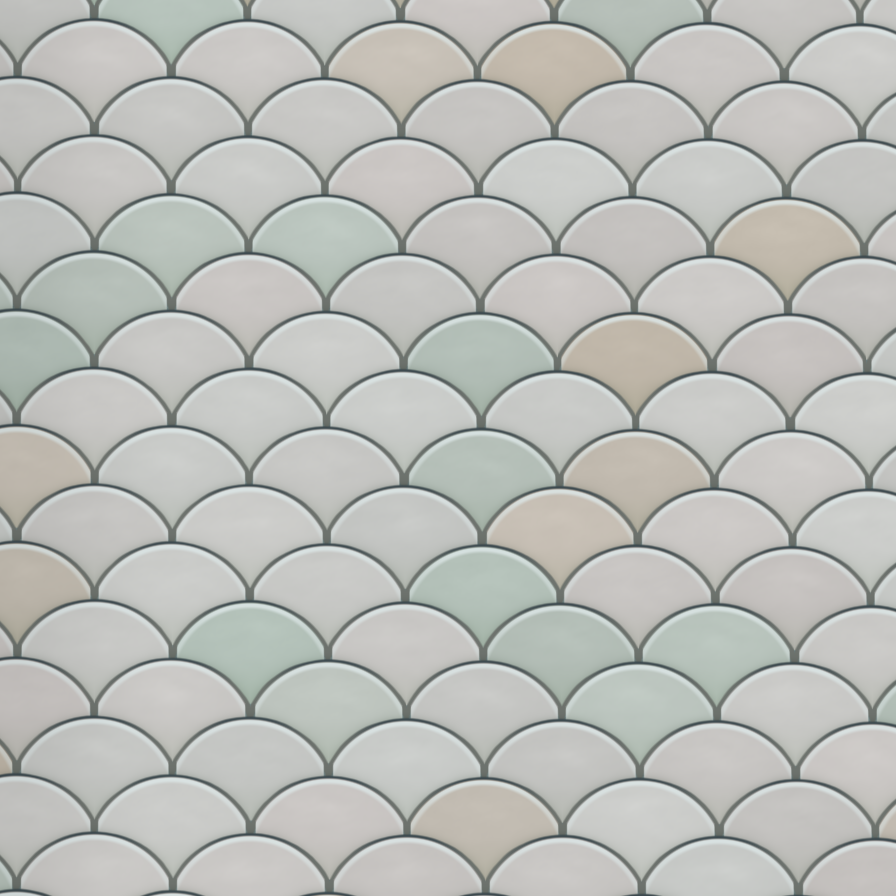
Reproduce this pattern procedurally as a three.js fragment shader.

```glsl
// Fish-scale wall of glazed ceramic tiles: overlapping circular fans in staggered rows.
// Each point layers three rows from back to front; every fan is a clipped disc with
// a dark grout line, a lit rim and its own hashed glaze colour.
varying vec2 vUv;

#define PITCH 0.1725                    // tile spacing across
#define ROW 0.0649                      // tile spacing down
#define RADIUS 0.0931                   // arc radius of a fan
#define HALF_WIDTH 0.0815               // fan half width, leaves the joint
#define TIP 0.1133                      // depth from crown to lower tip
#define ORIGIN vec2(0.1055, 0.9746)     // crown of the reference tile
#define SOFT 0.0011                     // edge smoothing
#define GREEN_SHARE 0.17
#define SAND_SHARE 0.13
#define GROUT vec3(0.47, 0.54, 0.55)
#define LINE_DARK vec3(0.24, 0.29, 0.31)
#define LINE_PALE vec3(0.43, 0.45, 0.43)

float hash(vec2 p) {
  return fract(sin(dot(p, vec2(127.1, 311.7))) * 43758.55);
}

// Layered sines, about -1 to 1
float waves(vec2 p) {
  float sum = 0.0;
  float gain = 0.5;
  for (int i = 0; i < 4; i++) {
    sum += gain * sin(p.x + 1.7 * sin(p.y)) * cos(p.y * 1.2 - 0.6 * p.x);
    p = mat2(1.5, 1.1, -1.1, 1.5) * p + 2.3;
    gain *= 0.55;
  }
  return sum;
}

// Glaze family and small tonal shift of one tile
vec3 glazeColour(vec2 id) {
  float kind = hash(id + 3.7);
  float depth = mix(0.55, 1.0, hash(id + 19.1));
  vec3 pale = mix(vec3(0.775, 0.758, 0.748), vec3(0.775, 0.785, 0.775), hash(id + 8.3));
  float green = 1.0 - step(GREEN_SHARE, kind);
  float sand = step(1.0 - SAND_SHARE, kind);
  vec3 colour = mix(pale, vec3(0.68, 0.74, 0.705), green * depth);
  colour = mix(colour, vec3(0.75, 0.71, 0.65), sand * depth);
  return colour + 0.035 * (hash(id + 41.9) - 0.5);
}

// Lit glaze: sheen, darker flanks and bright rounded rim
vec3 glaze(vec2 id, vec2 p, float arc) {
  vec3 colour = glazeColour(id);
  vec2 seed = 20.0 * vec2(hash(id), hash(id + 5.0));
  float sheen = exp(-dot((p - vec2(0.0, 0.035)) * vec2(20.0, 40.0),
                         (p - vec2(0.0, 0.035)) * vec2(20.0, 40.0)));
  colour += sheen * (0.018 + 0.018 * waves(p * vec2(35.0, 75.0) + seed));
  colour += 0.006 * waves(p * 90.0 + seed);
  colour -= vec3(0.035, 0.025, 0.04) * smoothstep(0.06, TIP, p.y);
  float flank = smoothstep(0.35, 1.0, abs(p.x) / HALF_WIDTH);
  float rim = smoothstep(-0.0085, -0.0035, arc) * (1.0 - smoothstep(-0.0022, 0.0, arc));
  colour = mix(colour, vec3(0.86, 0.90, 0.90), rim * mix(0.85, 0.5, flank));
  return colour * mix(1.0, 0.8, smoothstep(-0.002, 0.0, arc));
}

// Lay one fan and its grout line over what lies behind
vec3 layTile(vec3 behind, vec2 id, vec2 p) {
  vec2 shift = vec2(hash(id + 61.0), hash(id + 73.0)) - 0.5;
  vec2 q = p + shift * vec2(0.0016, 0.0012);
  float arc = length(q - vec2(0.0, RADIUS)) - RADIUS;
  float shape = max(max(arc, abs(q.x) - HALF_WIDTH), q.y - TIP);

  // Soft contact shadow and grout line, wider and paler down the flanks
  float flank = smoothstep(0.2, 0.95, abs(q.x) / HALF_WIDTH);
  behind *= 1.0 - vec3(0.25, 0.22, 0.25) * exp(-abs(arc) / 0.004);
  float width = mix(0.0030, 0.0044, flank) * (1.0 + 0.15 * waves(q * 60.0 + id));
  float line = 1.0 - smoothstep(width - 1.6 * SOFT, width + SOFT, abs(arc));
  vec3 colour = mix(behind, mix(LINE_DARK, LINE_PALE, flank), line);

  float cover = 1.0 - smoothstep(-SOFT, SOFT, shape);
  return mix(colour, glaze(id, q, arc), cover);
}

void main() {
  // Slight keystone across and tilt down the wall
  float columns = (vUv.x - ORIGIN.x) / (PITCH * mix(1.012, 0.990, vUv.y));
  float fall = ORIGIN.y - vUv.y - 0.007 * (vUv.x - 0.5);
  float nearestRow = floor(fall / ROW);

  // Mottled mortar
  vec3 colour = GROUT * (1.0 + 0.16 * waves(vUv * 330.0));

  // Upper rows lie behind lower ones
  for (int i = -1; i <= 1; i++) {
    float row = nearestRow + float(i);
    float across = columns - 0.5 * mod(row, 2.0);
    float column = floor(across + 0.5);
    vec2 local = vec2((across - column) * PITCH, fall - row * ROW);
    colour = layTile(colour, vec2(column, row), local);
  }

  // Gentle falloff at the left side of the wall
  colour *= mix(0.95, 1.0, smoothstep(0.0, 0.18, vUv.x));
  gl_FragColor = vec4(colour, 1.0);
}
```
